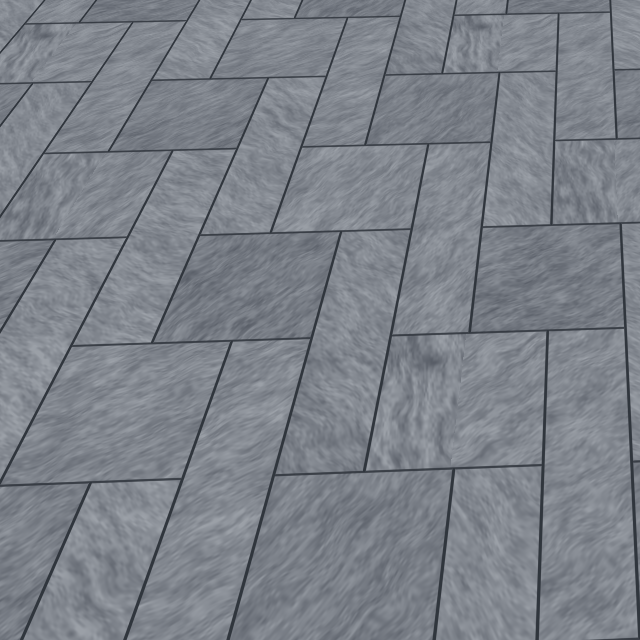
A three.js fragment shader for this texture:

```glsl
// Slate paving of squares and upright slabs in a stepped bond, seen in perspective.
varying vec2 vUv;

const vec3 JOINT = vec3(0.19, 0.21, 0.24);
const vec3 SLATE_DARK = vec3(0.40, 0.42, 0.455);
const vec3 SLATE_LIGHT = vec3(0.56, 0.58, 0.61);
const vec2 REPEAT = vec2(8.0, 4.0); // columns and rows before the slabs recur

float hash(vec2 p) {
  vec3 q = fract(vec3(p.xyx) * 0.1031);
  q += dot(q, q.yzx + 33.33);
  return fract((q.x + q.y) * q.z);
}

float noise(vec2 p) {
  vec2 i = floor(p), f = fract(p);
  f = f * f * (3.0 - 2.0 * f);
  return mix(mix(hash(i), hash(i + vec2(1.0, 0.0)), f.x),
             mix(hash(i + vec2(0.0, 1.0)), hash(i + vec2(1.0, 1.0)), f.x), f.y);
}

float fbm(vec2 p) {
  float sum = 0.0, gain = 0.53;
  for (int i = 0; i < 3; i++) {
    sum += gain * noise(p);
    p = p * 2.03 + 17.3;
    gain *= 0.5;
  }
  return sum;
}

vec2 rotate(vec2 p, float angle) {
  float c = cos(angle), s = sin(angle);
  return vec2(c * p.x + s * p.y, c * p.y - s * p.x);
}

// Canvas point to paving plane: column, row (counted downwards) and nearness.
vec3 project(vec2 p) {
  vec3 h = vec3(p.x + 0.0026, p.y, 1.0);
  float near = dot(h, vec3(-0.0038, -0.7071, 1.4113));
  float column = dot(h, vec3(8.7476, -2.4224, -3.1394));
  float row = dot(h, vec3(0.1746, -8.6081, 8.2785));
  return vec3(column / near, row / near, near);
}

// Slab holding point g: origin in xy, size in zw.
vec4 findSlab(vec2 g) {
  vec2 cell = floor(g);
  float phase = floor(mod(cell.x + cell.y - 0.5, 4.0));
  if (phase < 2.0) return vec4(cell.x - phase, cell.y, 2.0, 1.0);
  return vec4(cell.x, cell.y - phase + 2.0, 1.0, 2.0);
}

// Cleft stone: long streaks, short flecks and broad clouds, centred on zero.
float cleft(vec2 p, float angle, float coarse, float near) {
  vec2 q = rotate(p, angle);
  q.y += 0.12 * (noise(p * 3.0) - 0.5);
  float streak = noise(q * vec2(4.5, 17.0)) - 0.5;
  float vein = fbm(q * vec2(1.6, 8.0)) - 0.46;
  float fleck = noise(q * vec2(15.0, 38.0)) - 0.5;
  float cloud = fbm(p * 1.4) - 0.46;
  float detail = mix(0.45, 1.0, smoothstep(0.65, 1.15, near));
  return coarse * (0.6 * streak + 0.55 * vein) + detail * 0.6 * fleck + 0.5 * cloud;
}

// Coverage of the joint, with widths measured on the canvas.
float jointMask(vec2 local, vec2 size, float near) {
  vec2 edge = min(local, size - local);
  vec2 d = edge * vec2(0.114 * near, 0.163 * near * near);
  vec2 halfWidth = vec2(0.0017, 0.0012) * near;
  vec2 cover = 1.0 - smoothstep(halfWidth - 0.0008, halfWidth + 0.0014, d);
  return max(cover.x, cover.y * 0.88);
}

void main() {
  vec3 plane = project(vUv);
  vec4 slab = findSlab(plane.xy);
  vec2 local = plane.xy - slab.xy;
  vec2 id = mod(slab.xy + 0.5, REPEAT) - 0.5;
  float seed = hash(id + 3.7);
  bool square = slab.z > 1.5;
  bool oddRow = mod(id.y + 0.5, 2.0) > 1.0;

  // Tone and direction of the cleft vary by slab.
  float tone = 0.71 + 0.14 * (seed - 0.5);
  float angle = -0.5 - 0.6 * hash(id + 9.1);
  float coarse = 1.0;
  if (square && oddRow) tone -= 0.33;
  if (!square && seed > 0.65) angle = -angle;

  // Some squares are split into a rough and a smooth half.
  if (square && !oddRow && id.x < 3.5 && local.x < 0.96) {
    angle = 1.4;
    coarse = 1.65;
    tone -= 0.1;
  }
  // One upright slab carries a diagonal band and a darker corner.
  if (!square && id.x < 0.5 && id.y > 2.5) {
    angle = 0.85;
    float ridge = local.y - 1.3 - 0.5 * local.x;
    tone -= 0.2 * smoothstep(-0.02, 0.03, ridge);
    tone -= 0.2 * exp(-pow((ridge - 0.03) / 0.06, 2.0)) * local.x;
  }

  vec2 stonePoint = local * vec2(1.0, 2.0) + id * 7.0 + 11.0;
  tone += cleft(stonePoint, angle, coarse, plane.z);
  vec3 color = mix(SLATE_DARK, SLATE_LIGHT, clamp(tone, -0.45, 1.3));
  color = mix(color, JOINT, jointMask(local, slab.zw, plane.z));
  gl_FragColor = vec4(color, 1.0);
}
```
